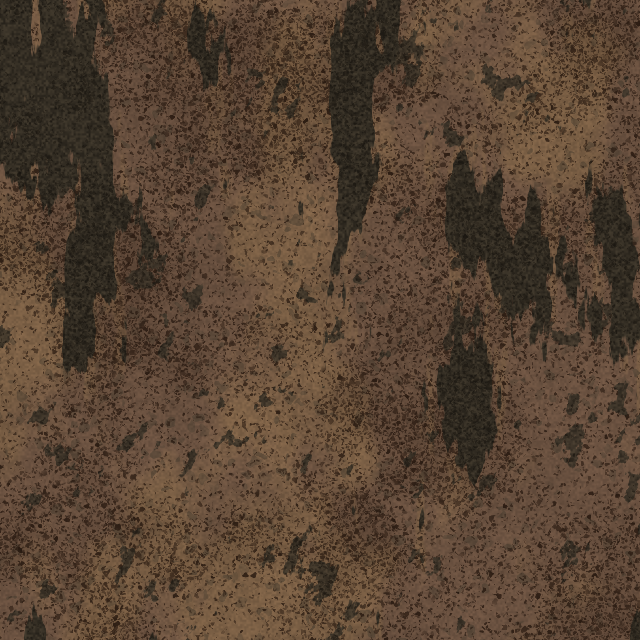
A WebGL 1 fragment shader for this texture:

```glsl
precision highp float;
// Weathered brown metal: mottled paint, dense rust specks and dark vertical peeled patches.

uniform vec2 u_resolution;

#define PATCH_SCALE vec2(10.0, 3.1)
#define PATCH_LEVEL 0.645
#define CHIP_SCALE vec2(27.0, 19.0)
#define CHIP_LEVEL 0.700
#define FINE_SPECKS 260.0
#define COARSE_SPECKS 150.0
#define SPOT_SCALE 75.0
#define GRAIN_SCALE 300.0
#define MAUVE vec3(0.418, 0.320, 0.252)
#define TAN vec3(0.482, 0.374, 0.270)
#define RUST vec3(0.135, 0.080, 0.047)
#define BARE vec3(0.205, 0.180, 0.140)

vec2 hash2(vec2 p) {
  vec3 q = fract(p.xyx * vec3(0.1031, 0.1030, 0.0973));
  q += dot(q, q.yzx + 33.33);
  return fract((q.xx + q.yz) * q.zy);
}

float valueNoise(vec2 p) {
  vec2 cell = floor(p);
  vec2 f = fract(p);
  f = f * f * (3.0 - 2.0 * f);
  float low = mix(hash2(cell).x, hash2(cell + vec2(1.0, 0.0)).x, f.x);
  float high = mix(hash2(cell + vec2(0.0, 1.0)).x, hash2(cell + 1.0).x, f.x);
  return mix(low, high, f.y);
}

// Layered noise, normalised to 0..1
float fbm(vec2 p) {
  float sum = 0.0, total = 0.0, weight = 0.5;
  for (int i = 0; i < 5; i++) {
    sum += weight * valueNoise(p);
    total += weight;
    p = p * 2.03 + vec2(17.3, 9.1);
    weight *= 0.55;
  }
  return sum / total;
}

// Random offset of -0.5..0.5 on both axes
vec2 jitter(vec2 p) {
  return vec2(valueNoise(p), valueNoise(p + 40.0)) - 0.5;
}

// Cellular dots of random size and strength; share is the fraction of filled cells
float specks(vec2 uv, float scale, float share) {
  vec2 p = uv * scale;
  vec2 home = floor(p);
  float blur = min(0.5 * scale / u_resolution.y, 0.25);
  float cover = 0.0;
  for (int y = -1; y <= 1; y++) {
    for (int x = -1; x <= 1; x++) {
      vec2 cell = home + vec2(float(x), float(y));
      vec2 trait = hash2(cell + 71.0);
      float radius = mix(0.22, 0.60, trait.y);
      float dist = length(p - cell - hash2(cell));
      float disc = 1.0 - smoothstep(radius - blur, radius + blur, dist);
      float filled = smoothstep(trait.x - 0.04, trait.x + 0.04, share);
      cover = max(cover, disc * filled * mix(0.5, 1.0, hash2(cell + 13.0).x));
    }
  }
  return cover;
}

void main() {
  vec2 uv = gl_FragCoord.xy / u_resolution.y;
  vec2 ripple = jitter(uv * 95.0);
  vec2 fray = jitter(uv * 240.0 + 7.0);
  vec2 bend = vec2(valueNoise(uv * vec2(9.0, 13.0) + 5.0) - 0.5, 0.0);

  // Paint: mauve ground with tan clouds in soft vertical columns
  float columns = valueNoise(uv * vec2(13.0, 2.2) + 31.0);
  float clouds = fbm(uv * vec2(4.5, 3.6) + 12.0) + 0.22 * (columns - 0.5);
  float tanShare = smoothstep(0.50, 0.70, clouds);
  vec3 color = mix(MAUVE, TAN, tanShare);
  color *= 1.0 + 0.16 * (fbm(uv * 14.0 + 60.0) - 0.5);

  // Peeled areas: tall patches with ragged drips, and small slanted chips
  float drips = fbm(uv * vec2(36.0, 8.5) + 81.0) - 0.5;
  float field = fbm((uv + 0.02 * bend) * PATCH_SCALE + vec2(3.7, 8.2)) + 0.45 * drips;
  float tall = smoothstep(PATCH_LEVEL - 0.012, PATCH_LEVEL + 0.012, field);
  vec2 slanted = vec2(uv.x - 0.4 * uv.y, uv.y + 0.3 * uv.x);
  float chipField = fbm(slanted * CHIP_SCALE + 22.0);
  float chips = smoothstep(CHIP_LEVEL - 0.02, CHIP_LEVEL + 0.02, chipField);
  float bare = max(tall, 0.85 * chips);

  // Pale scraped streaks beside the tall patches
  float rim = smoothstep(PATCH_LEVEL - 0.13, PATCH_LEVEL - 0.03, field);
  float streaks = smoothstep(0.50, 0.64, fbm(uv * vec2(52.0, 5.0) + 14.0));
  color = mix(color, TAN, 0.75 * rim * streaks);

  // Faint grey-brown spots
  float spots = specks(uv + 0.012 * ripple, SPOT_SCALE, 0.16);
  color = mix(color, vec3(0.26, 0.225, 0.175), 0.5 * spots);

  color = mix(color, BARE, bare);

  // Rust: frayed specks crowd together in broad stained zones
  float stain = smoothstep(0.38, 0.72, fbm(uv * vec2(5.5, 6.5) + 47.0));
  color = mix(color, RUST, 0.13 * stain * stain * (1.0 - bare));
  vec2 rough = uv + 0.003 * ripple + 0.0045 * fray;
  float fine = specks(rough, FINE_SPECKS, mix(0.16, 0.72, stain));
  float coarse = specks(rough + 3.0, COARSE_SPECKS, mix(0.04, 0.22, stain));
  float rust = max(0.75 * fine, 0.85 * coarse);
  vec3 rustTone = mix(RUST, vec3(0.075, 0.060, 0.040), bare);
  color = mix(color, rustTone, rust * mix(1.0, 0.7, bare));

  // Fine surface grain
  float grain = valueNoise(uv * GRAIN_SCALE) - 0.5;
  color *= 1.0 + grain * mix(0.18, 0.55, bare);

  gl_FragColor = vec4(color, 1.0);
}
```
